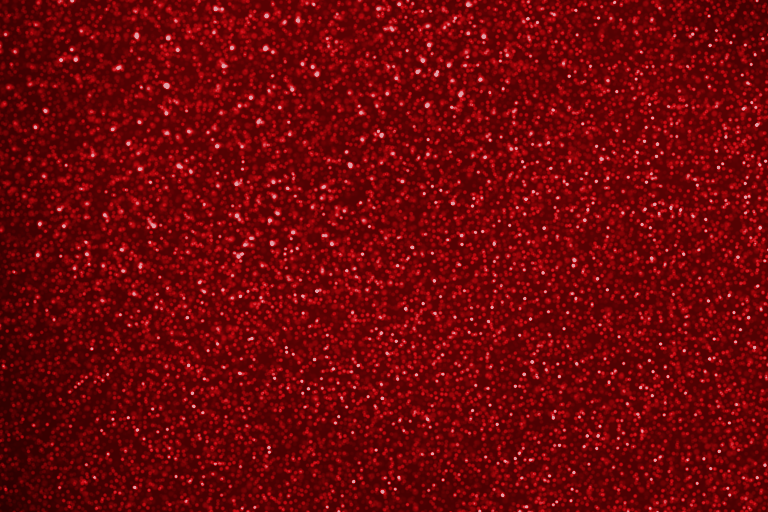
Give the GLSL for this texture, as a Shadertoy shader.

```glsl
// Red glitter sheet: layers of jittered cellular flakes over a dark red base.
// Fine grain and pin-sharp sparks fill the sheet; toward the upper left the
// focus drifts and the flakes swell into larger soft beads with pink glints.

#define BASE_LEVEL   0.315  // red level between flakes
#define FINE_CELLS   124.0  // grain cells per canvas height
#define COARSE_CELLS 66.0
#define SPARK_CELLS  56.0
#define BEAD_CELLS   30.0
#define GRAIN_GAIN   0.50
#define SPARK_GAIN   1.10
#define BEAD_GAIN    0.58
#define GLINT_GAIN   0.75
#define PALE_PINK    vec3(0.88, 0.62, 0.65)

vec3 hash32(vec2 p) {
    vec3 q = fract(p.xyx * vec3(0.1031, 0.1030, 0.0973));
    q += dot(q, q.yxz + 33.33);
    return fract((q.xxy + q.yzz) * q.zyx);
}

// Sum of soft discs, one per jittered cell; a higher rarity leaves fewer bright.
float flakes(vec2 p, float cells, float radius, float rarity, float seed) {
    vec2 q = p * cells;
    vec2 cell = floor(q);
    float sum = 0.0;
    for (int y = -1; y <= 1; y++) {
        for (int x = -1; x <= 1; x++) {
            vec2 id = cell + vec2(x, y);
            vec3 rnd = hash32(id + seed);
            float d = length(id + rnd.xy - q);
            float disc = 1.0 - smoothstep(0.4 * radius, 1.4 * radius, d);
            sum += pow(rnd.z, rarity) * disc;
        }
    }
    return sum;
}

// Slow uneven shading from layered sines, about -1 to 1.
float mottle(vec2 p) {
    return 0.5 * sin(7.0 * p.x + 2.0 * sin(5.0 * p.y))
         + 0.5 * sin(11.0 * p.y - 4.0 * p.x + 1.5 * sin(9.0 * p.x));
}

// Light falls off toward the left edge, and slightly at the base and right top.
float sheetLight(vec2 uv, vec2 p) {
    float side = smoothstep(-0.40, 0.36, uv.x + 0.12 * uv.y);
    float base = mix(0.88, 1.0, smoothstep(0.0, 0.4, uv.y));
    float corner = 0.75 + 0.25 * smoothstep(0.0, 0.22, length(1.0 - uv));
    return side * base * corner * (1.06 + 0.05 * mottle(p));
}

// Dark to bright red, then pale pink where the flakes glare.
vec3 glitterColor(float level) {
    float red = min(level, 0.80);
    vec3 body = vec3(red, vec2(0.06, 0.11) * red * red);
    return mix(body, PALE_PINK, smoothstep(0.72, 1.30, level));
}

void mainImage(out vec4 fragColor, in vec2 fragCoord) {
    vec2 uv = fragCoord / iResolution.xy;
    vec2 p = fragCoord / iResolution.y;

    // Defocus grows toward the upper left
    float defocus = 1.0 - smoothstep(0.10, 0.88,
        length((uv - vec2(0.12, 0.98)) * vec2(0.95, 1.0)));

    // Dense grain at two sizes
    float fine = flakes(p, FINE_CELLS, 0.48, 2.7, 11.0);
    float coarse = flakes(p + 0.37, COARSE_CELLS, 0.40, 3.0, 71.0);
    float grain = fine * mix(1.0, 0.65, defocus)
                + coarse * mix(0.55, 0.70, defocus);

    // Sharp sparks in focus, beads with small off-centre glints out of focus
    float sparks = flakes(p + 0.13, SPARK_CELLS, 0.20, 3.8, 137.0);
    float beads = flakes(p, BEAD_CELLS, 0.20, 1.6, 211.0);
    float glints = flakes(p + vec2(0.0010, 0.0014), BEAD_CELLS, 0.11, 3.0, 211.0);

    float level = BASE_LEVEL + GRAIN_GAIN * grain;
    level += SPARK_GAIN * sparks * mix(1.0, 0.40, defocus);
    level += (BEAD_GAIN * beads + GLINT_GAIN * glints) * smoothstep(0.05, 0.55, defocus);

    fragColor = vec4(glitterColor(level * sheetLight(uv, p)), 1.0);
}
```
